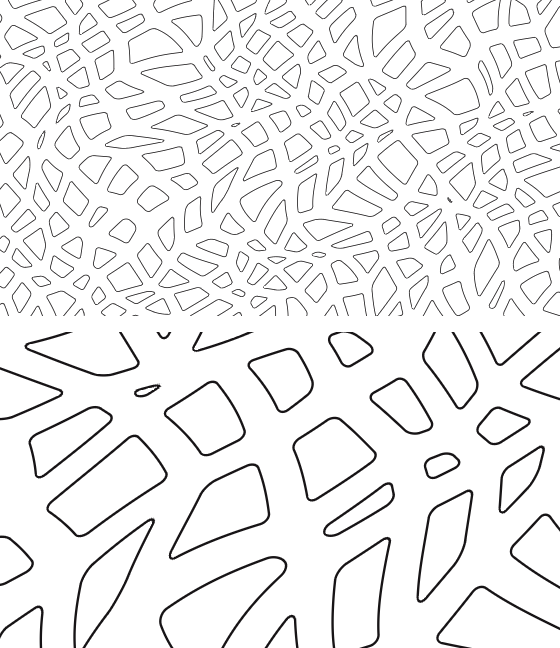
Top: the whole. Bottom: its middle third, enlarged.
Give the GLSL for this pattern, as a WebGL 2 fragment shader.

```glsl
#version 300 es
precision highp float;

uniform vec2 u_resolution;
out vec4 fragColor;

vec2 hash2(vec2 p) {
    vec2 q = vec2(dot(p, vec2(127.1, 311.7)), dot(p, vec2(269.5, 183.3)));
    return fract(sin(q) * 43758.5);
}

float cornerGradient(vec2 corner, vec2 offset) {
    float angle = 6.2832 * hash2(corner).x;
    return dot(vec2(cos(angle), sin(angle)), offset);
}

float gradientNoise(vec2 p) {
    vec2 i = floor(p), f = p - i;
    vec2 u = f * f * f * (f * (f * 6.0 - 15.0) + 10.0);
    vec2 x = vec2(1.0, 0.0), y = x.yx;
    return mix(
        mix(cornerGradient(i, f), cornerGradient(i + x, f - x), u.x),
        mix(cornerGradient(i + y, f - y), cornerGradient(i + 1.0, f - 1.0), u.x),
        u.y);
}

// Lattice corner moved off its regular place
vec2 latticeCorner(vec2 id) {
    return id + 0.72 * (hash2(id + 17.0) - 0.5);
}

// Distance outside the line from a to b, with the shape on its left
float edgeDistance(vec2 p, vec2 a, vec2 b) {
    vec2 along = normalize(b - a);
    return dot(p - a, vec2(along.y, -along.x));
}

// Inset four-sided cell with rounded corners
float pebbleDistance(vec2 p, vec2 id) {
    vec2 a = latticeCorner(id);
    vec2 b = latticeCorner(id + vec2(1.0, 0.0));
    vec2 c = latticeCorner(id + 1.0);
    vec2 d = latticeCorner(id + vec2(0.0, 1.0));
    vec4 sides = vec4(edgeDistance(p, a, b), edgeDistance(p, b, c),
                      edgeDistance(p, c, d), edgeDistance(p, d, a));
    float inset = 0.185, radius = 0.09;
    sides += inset + radius;
    float deepest = max(max(sides.x, sides.y), max(sides.z, sides.w));
    return length(max(sides, 0.0)) + min(deepest, 0.0) - radius;
}

void main() {
    // Tilted lattice bent by slow noise
    vec2 uv = gl_FragCoord.xy / u_resolution.y;
    float tilt = 0.65;
    vec2 p = mat2(cos(tilt), -sin(tilt), sin(tilt), cos(tilt)) * uv * vec2(9.4, 11.4);
    vec2 slow = p * 0.23;
    p += 1.5 * vec2(gradientNoise(slow + 3.7), gradientNoise(slow + vec2(41.3, 18.6)));

    // Nearest outline among the neighbouring cells
    vec2 cell = floor(p);
    float dist = 10.0;
    for (int y = -1; y <= 1; y++) {
        for (int x = -1; x <= 1; x++) {
            dist = min(dist, pebbleDistance(p, cell + vec2(x, y)));
        }
    }

    // Convert to canvas units so the bend keeps an even line width
    float slope = length(vec2(dFdx(dist), dFdy(dist))) * u_resolution.y;
    float canvasDist = abs(dist) / max(slope, 5.0);

    // Area coverage of a thin line
    float halfWidth = 0.00125 * u_resolution.y;
    float coverage = clamp(halfWidth + 0.5 - canvasDist * u_resolution.y,
                           0.0, min(1.0, 2.0 * halfWidth));

    vec3 paper = vec3(1.0), ink = vec3(0.09, 0.08, 0.085);
    fragColor = vec4(mix(paper, ink, coverage), 1.0);
}
```
